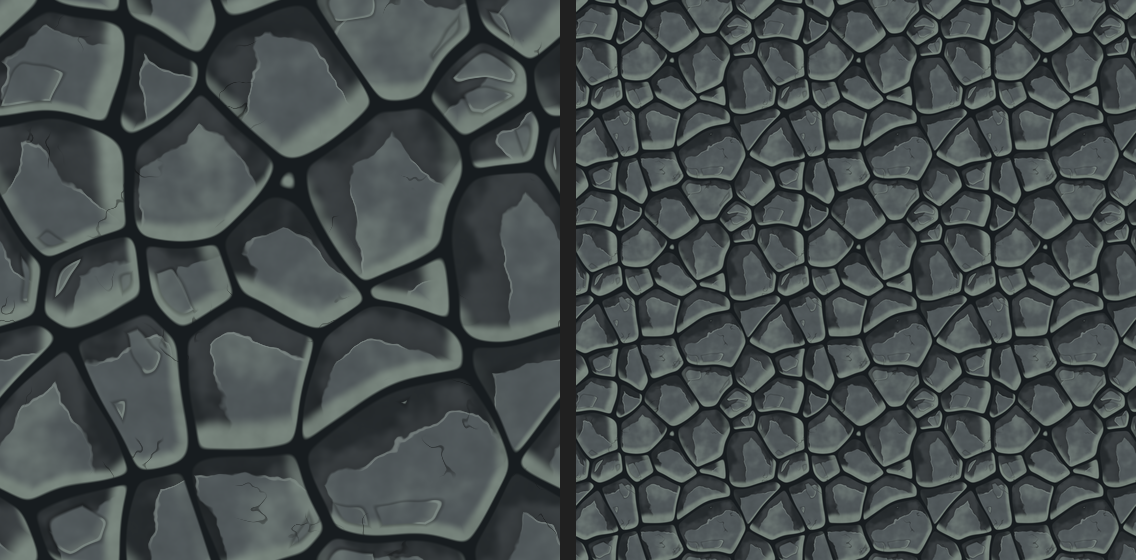
Left: one tile. Right: repeated 3 by 3.
A Shadertoy shader for this texture:

```glsl
// Seamless wall of chiselled grey-green stones with dark joints.
// A weighted Voronoi diagram lays out the stones; each edge then adds a shaded
// or a lit facet by its direction, and a finer diagram scatters raised chips.

struct Stone {
    vec2 id;      // wrapped cell of the stone
    float gap;    // distance to the joint, with rounded corners
    float shelf;  // positive on the raised face, negative on shaded facets
    float lit;    // strength of the facets facing the light
};

vec2 hash2(vec2 p) {
    vec3 q = fract(p.xyx * vec3(0.1031, 0.1030, 0.0973));
    q += dot(q, q.yzx + 33.33);
    return fract((q.xx + q.yz) * q.zy);
}

// Gradient noise that wraps after "period" cells across the canvas
float slope(vec2 cell, vec2 f, vec2 corner, float period) {
    float a = 6.2832 * hash2(mod(cell + corner, period) + period * 3.7).x;
    return dot(vec2(cos(a), sin(a)), f - corner);
}

float noise(vec2 uv, float period) {
    vec2 p = uv * period, i = floor(p), f = p - i;
    vec2 u = f * f * f * (f * (f * 6.0 - 15.0) + 10.0);
    return mix(mix(slope(i, f, vec2(0, 0), period), slope(i, f, vec2(1, 0), period), u.x),
               mix(slope(i, f, vec2(0, 1), period), slope(i, f, vec2(1, 1), period), u.x), u.y);
}

float fbm(vec2 uv, float period) {
    float sum = 0.0, amp = 1.0;
    for (int i = 0; i < 4; i++) {
        sum += amp * noise(uv, period);
        period *= 2.0;
        amp *= 0.5;
    }
    return sum;
}

// Seed position in xy, weight in z: heavier seeds grow larger stones
vec3 seedAt(vec2 cell, float count) {
    vec2 c = mod(cell, count);
    float w = hash2(c + 57.3).x;
    return vec3(cell + 0.08 + 0.84 * hash2(c + count * 1.9), 0.55 * w * w);
}

float power(vec2 p, vec3 seed) {
    vec2 d = p - seed.xy;
    return dot(d, d) - seed.z;
}

Stone layStone(vec2 uv, float count) {
    vec2 p = uv * count, base = floor(p), homeCell = base;
    vec3 home = vec3(0);
    float best = 1e3;
    for (int y = -2; y <= 2; y++)
    for (int x = -2; x <= 2; x++) {
        vec2 cell = base + vec2(x, y);
        vec3 seed = seedAt(cell, count);
        float d = power(p, seed);
        if (d < best) { best = d; home = seed; homeCell = cell; }
    }
    Stone s = Stone(mod(homeCell, count), 0.0, 1.0, 0.0);
    float sum = 0.0;
    for (int y = -3; y <= 3; y++)
    for (int x = -3; x <= 3; x++) {
        vec2 cell = base + vec2(x, y);
        vec3 seed = seedAt(cell, count);
        vec2 away = seed.xy - home.xy;
        float len = length(away);
        if (len < 0.001) continue;
        float d = (power(p, seed) - best) / (2.0 * len);
        float facing = dot(away / len, vec2(0.45, -0.89));
        vec2 h = hash2(s.id * 3.1 + mod(cell, count) * 7.7);
        float ledge = (0.1 + 0.42 * h.x) * (0.65 + home.z);
        s.shelf = min(s.shelf, d - mix(ledge, -0.3, smoothstep(-0.25, 0.35, facing)));
        float band = 0.12 + 0.24 * h.y;
        s.lit = max(s.lit, smoothstep(-0.1, 0.5, facing) * smoothstep(band, band * 0.3, d));
        sum += exp(-30.0 * d);
    }
    s.gap = -log(sum) / 30.0 / count;
    s.shelf /= count;
    return s;
}

void mainImage(out vec4 fragColor, in vec2 fragCoord) {
    vec2 uv = fragCoord / iResolution.xy;
    float soft = 1.5 / iResolution.y;
    float mottle = fbm(uv, 6.0), grain = fbm(uv, 24.0);

    // Bend the joints and roughen the broken ledges
    vec2 bent = uv + 0.045 * vec2(noise(uv, 4.0), noise(uv, 5.0));
    vec2 rough = bent + 0.012 * vec2(noise(uv, 17.0), noise(uv, 19.0));
    Stone stone = layStone(bent, 5.0);
    Stone chip = layStone(rough, 9.0);
    float shelf = stone.shelf + 0.022 * fbm(uv, 11.0);
    float tone = hash2(stone.id + 11.0).x - 0.5;

    // Shaded facets: a deep outer band and a paler inner one
    float pale = smoothstep(-0.14, 0.14, 0.5 * mottle + 7.0 * (stone.gap - 0.028) + 0.2 * tone);
    vec3 shade = mix(vec3(0.15, 0.17, 0.18), vec3(0.225, 0.245, 0.255), pale);
    shade *= 1.0 - 0.15 * exp(min(shelf, 0.0) * 70.0);

    // Raised face, brushed with soft paler patches
    vec3 face = mix(vec3(0.315, 0.345, 0.355), vec3(0.39, 0.43, 0.42),
                    smoothstep(-0.1, 0.8, mottle + 0.4 * tone));
    vec3 color = mix(shade, face, smoothstep(-soft, soft, shelf));
    float worn = smoothstep(-0.15, 0.2, noise(uv, 9.0));
    float edge = 1.0 - smoothstep(0.0006, 0.0006 + soft, abs(shelf - 0.001));
    color = mix(color, vec3(0.49, 0.53, 0.52), 0.7 * edge * worn);

    // Facets turned to the light, greenish and soft
    float lit = smoothstep(0.05, 0.95, stone.lit + 0.22 * mottle * step(0.01, stone.lit));
    color = mix(color, vec3(0.46, 0.51, 0.48), lit);

    // Scattered chips with a cast shadow and a bright lower rim
    float plate = min(chip.gap - 0.012, stone.gap - 0.026);
    float chosen = step(0.8, hash2(chip.id + 31.0).y);
    color *= 1.0 - 0.25 * chosen * smoothstep(-0.008, 0.0, plate);
    vec3 plateColor = mix(face, vec3(0.42, 0.46, 0.44), 0.7 * chip.lit);
    color = mix(color, plateColor, chosen * smoothstep(-soft, soft, plate));
    float rim = 1.0 - smoothstep(0.0006, 0.0006 + soft, abs(plate - 0.001));
    color = mix(color, vec3(0.5, 0.55, 0.53), 0.75 * chosen * rim * smoothstep(0.0, 0.6, chip.lit));

    // Hairline cracks and paint grain
    float crack = 1.0 - smoothstep(0.004, 0.025, abs(fbm(rough, 7.0)));
    color *= 1.0 - 0.35 * crack * smoothstep(0.22, 0.4, noise(uv + 0.37, 8.0));
    color *= 1.0 + 0.05 * grain + 0.05 * mottle;

    // Dark joints of varying width
    float width = 0.0078 + 0.006 * noise(uv, 6.0);
    color = mix(vec3(0.09, 0.11, 0.12), color, smoothstep(width - soft, width + soft, stone.gap));
    fragColor = vec4(color, 1.0);
}
```
